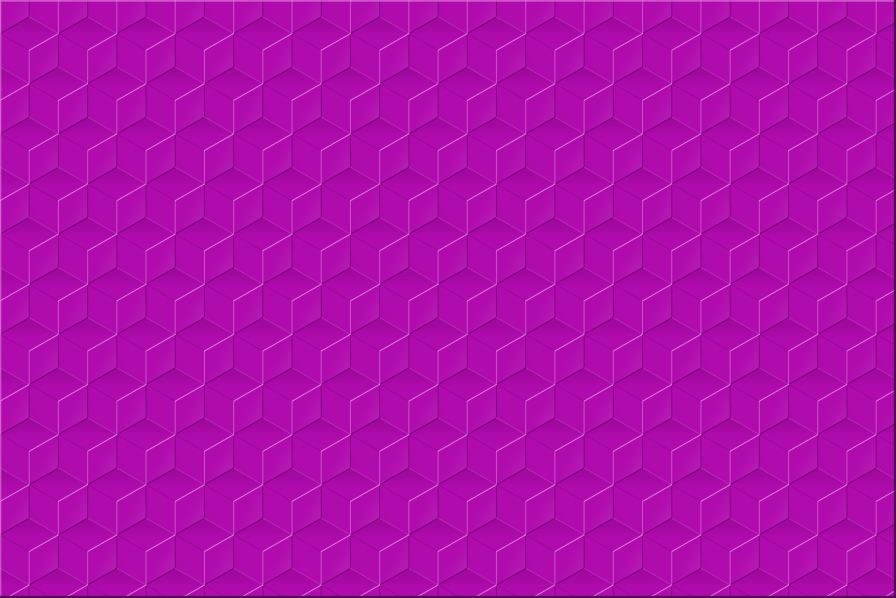
Write a WebGL 2 fragment shader that draws this pattern.

```glsl
#version 300 es
precision highp float;
// Magenta tumbling-block tiling with fine bevelled edges and a raised outer rim.

#define COLUMNS 15.34       // blocks across the canvas
#define ROWS 11.93          // block rows down the canvas
#define FIRST_ROW 0.67      // top corner of the first full row, in rows
#define LINE_HALF 0.016     // half line width, in block edges
#define RIM 0.0024          // rim width, in canvas widths
#define BASE vec3(0.69, 0.045, 0.68)
#define SHADE vec3(0.63, 0.035, 0.62)
#define SHEEN vec3(0.715, 0.12, 0.705)
#define LIGHT_EDGE vec3(0.88, 0.52, 0.87)
#define DARK_EDGE vec3(0.38, 0.02, 0.38)

uniform vec2 u_resolution;
out vec4 fragColor;

const float COS30 = 0.8660254;

// Offset from the centre of the nearest hexagon; corners at (0,1) and (1,0.5).
vec2 hexCell(vec2 p) {
  const vec2 period = vec2(2.0, 3.0);
  vec2 a = mod(p + 0.5 * period, period) - 0.5 * period;
  vec2 b = mod(p, period) - 0.5 * period;
  vec2 metric = vec2(COS30, 1.0);
  return length(a * metric) < length(b * metric) ? a : b;
}

// Box-filtered coverage of a line at distance d.
float lineCover(float d, float pixel) {
  return clamp((d + LINE_HALF) / pixel + 0.5, 0.0, 1.0)
       - clamp((d - LINE_HALF) / pixel + 0.5, 0.0, 1.0);
}

// Coverage of a band that ends at distance w from a side.
float band(float d, float w, float pixel) {
  return clamp((w - d) / pixel + 0.5, 0.0, 1.0);
}

// Soft shading of the three faces of a block.
vec3 faceColor(vec2 h) {
  float u = abs(h.x);
  if (h.y > 0.5 * u) {
    float topShadow = 1.0 - smoothstep(0.1, 0.7, h.y);
    return mix(BASE, SHADE, topShadow);
  }
  float v = h.y + 1.0 - 0.5 * u;
  float inward = 0.5 * (1.0 - u + v);
  if (h.x < 0.0) return mix(BASE, SHEEN, 0.8 * smoothstep(0.4, 1.0, inward));
  return mix(BASE, SHADE, 0.2 * smoothstep(0.6, 1.0, inward));
}

void main() {
  // Grid space, y downwards, one unit tall per block edge
  vec2 pos = vec2(gl_FragCoord.x, u_resolution.y - gl_FragCoord.y);
  vec2 grid = pos / u_resolution * vec2(COLUMNS, ROWS);
  vec2 h = hexCell((grid - vec2(0.0, FIRST_ROW)) * vec2(2.0, 1.5) - vec2(0.0, 1.0));
  float pixel = 2.0 * COLUMNS * COS30 / u_resolution.x;
  vec3 color = faceColor(h);

  // Distances to the outline of the block
  float risingSide = (1.0 - abs(h.y + 0.5 * h.x)) * COS30;
  float fallingSide = (1.0 - abs(h.y - 0.5 * h.x)) * COS30;
  float uprightSide = (1.0 - abs(h.x)) * COS30;

  // Distances to the three inner edges
  float spokeUp = h.y < 0.0 ? abs(h.x) * COS30 : 1.0;
  float spokeDown = abs(h.y - 0.5 * abs(h.x)) * COS30;
  float spokeLeft = h.x < 0.0 ? spokeDown : 1.0;
  float spokeRight = h.x > 0.0 ? spokeDown : 1.0;

  // Dark edges first, lit edges over them
  color = mix(color, DARK_EDGE, 0.25 * lineCover(fallingSide, pixel));
  color = mix(color, DARK_EDGE, 0.55 * lineCover(spokeUp, pixel));
  color = mix(color, DARK_EDGE, 0.65 * lineCover(spokeLeft, pixel));
  color = mix(color, LIGHT_EDGE, 0.22 * lineCover(spokeRight, pixel));
  color = mix(color, LIGHT_EDGE, 0.52 * lineCover(uprightSide, pixel));
  color = mix(color, LIGHT_EDGE, 0.85 * lineCover(risingSide, pixel));

  // Rim: lit on the top and left, dark on the bottom and right
  vec2 nearSide = pos / u_resolution.x;
  vec2 farSide = (u_resolution - pos) / u_resolution.x;
  float rimPixel = 1.0 / u_resolution.x;
  float lit = max(band(nearSide.x, RIM * 0.6, rimPixel), band(nearSide.y, RIM * 0.8, rimPixel));
  float dim = max(band(farSide.x, RIM, rimPixel), band(farSide.y, RIM, rimPixel));
  color = mix(color, LIGHT_EDGE, 0.6 * lit);
  color = mix(color, DARK_EDGE * 0.7, 0.85 * dim);
  fragColor = vec4(color, 1.0);
}
```
